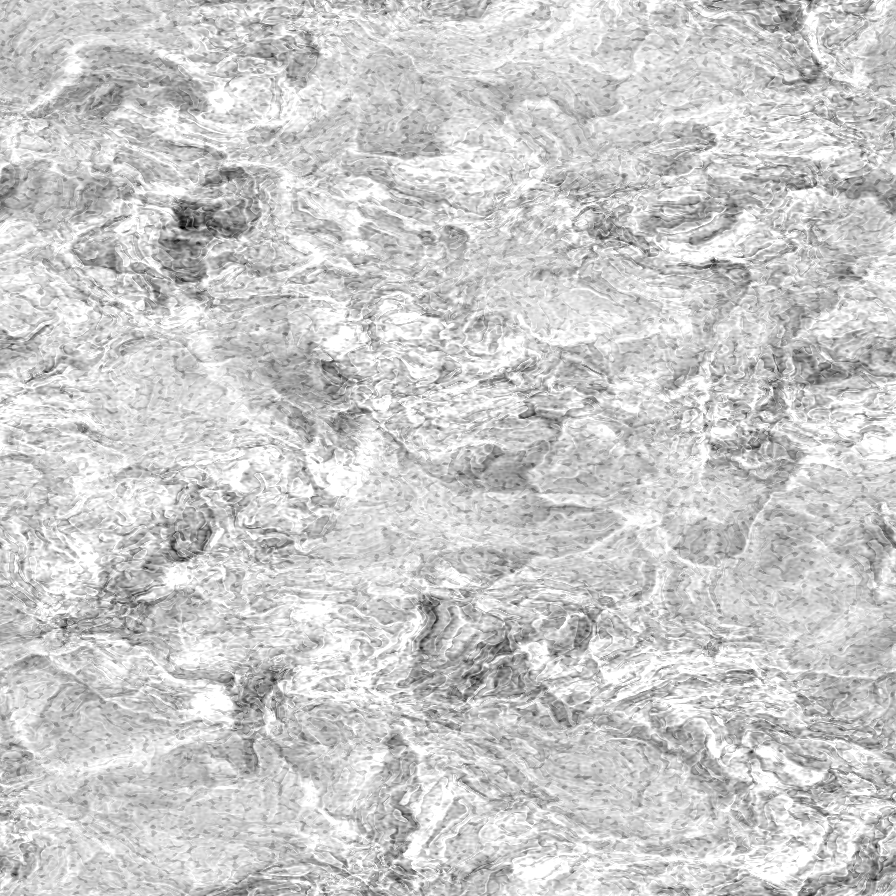
Give the GLSL for this texture map, as a three.js fragment shader.

```glsl
varying vec2 vUv;

const float BASE_TONE = 0.845;
const vec3 STONE_TINT = vec3(1.0);
const float STRETCH = 1.6;         // horizontal elongation of the strata
const int LAYERS = 7;
const float FIRST_SCALE = 3.0;     // cells across in the coarsest layer
const float SCALE_STEP = 1.78;
const float WARP = 0.4;            // raggedness of the fracture lines
const float CREVICE_DARK = 0.23;
const float CREVICE_WIDTH = 0.16;
const float VEIN_LIGHT = 0.15;
const float VEIN_WIDTH = 0.004;
const float RELIEF = 0.11;
const vec2 LIGHT_STEP = vec2(-0.12, 0.3);
const float GRAIN = 0.17;
const float SPECKS = 0.16;

vec2 hash22(vec2 p) {
  vec3 a = fract(p.xyx * vec3(0.1031, 0.1030, 0.0973));
  a += dot(a, a.yzx + 33.33);
  return fract((a.xx + a.yz) * a.zy);
}

// Slope contribution of one lattice corner
float corner(vec2 cell, vec2 f, vec2 offset, vec2 period, float seed) {
  vec2 g = hash22(mod(cell + offset, period) + seed * 17.3) * 2.0 - 1.0;
  return dot(g, f - offset);
}

// Seamless gradient noise, roughly -0.6 to 0.6
float noise(vec2 p, vec2 period, float seed) {
  vec2 cell = floor(p);
  vec2 f = p - cell;
  vec2 u = f * f * f * (f * (f * 6.0 - 15.0) + 10.0);
  vec2 e = vec2(0.0, 1.0);
  float low = mix(corner(cell, f, e.xx, period, seed), corner(cell, f, e.yx, period, seed), u.x);
  float high = mix(corner(cell, f, e.xy, period, seed), corner(cell, f, e.yy, period, seed), u.x);
  return 1.3 * mix(low, high, u.y);
}

float field(vec2 uv, float scale, float seed) {
  vec2 cells = floor(vec2(scale, scale * STRETCH));
  return noise(uv * cells, cells, seed);
}

// Bends the domain at several scales
vec2 warped(vec2 uv) {
  float scale = 5.0;
  vec2 q = uv;
  for (int i = 0; i < 3; i++) {
    float seed = 40.0 + float(i) * 2.0;
    q += WARP / scale * vec2(field(uv, scale, seed), field(uv, scale, seed + 1.0) / STRETCH);
    scale *= 3.4;
  }
  return q;
}

// One layer of broken plates: slope shading, dark crevices, pale rims
float fracture(vec2 uv, float scale, float seed) {
  vec2 cells = floor(vec2(scale, scale * STRETCH));
  vec2 p = uv * cells;
  float s = noise(p, cells, seed);
  float slope = s - noise(p + LIGHT_STEP, cells, seed);
  float presence = smoothstep(-0.25, 0.3, field(uv, scale * 0.7 + 1.0, seed + 20.0));
  float w = clamp(VEIN_WIDTH * scale, 0.02, 0.09);
  float crevice = smoothstep(-w, w, s) * exp(-max(s, 0.0) / CREVICE_WIDTH);
  float vein = exp(-abs(s + w) / w);
  return RELIEF * slope - CREVICE_DARK * crevice * presence
    + VEIN_LIGHT * vein * (0.35 + 0.65 * presence);
}

void main() {
  vec2 uv = warped(vUv);

  // Worn smooth areas alternate with rough, crumbled ones
  float rough = smoothstep(-0.28, 0.28, field(uv, 4.0, 70.0));

  float tone = BASE_TONE;
  float scale = FIRST_SCALE;
  for (int i = 0; i < LAYERS; i++) {
    float fine = smoothstep(0.0, 3.0, float(i));
    float strength = mix(1.0, mix(0.5, 1.3, rough), fine);
    tone += strength * fracture(uv, scale, float(i) + 1.0);
    scale *= SCALE_STEP;
  }

  // Mineral grain and small dark pits
  tone += GRAIN * field(vUv, 190.0, 80.0) * mix(0.7, 1.2, rough);
  tone -= SPECKS * smoothstep(0.2, 0.42, field(vUv, 120.0, 81.0));

  gl_FragColor = vec4(STONE_TINT * clamp(tone, 0.0, 1.0), 1.0);
}
```
